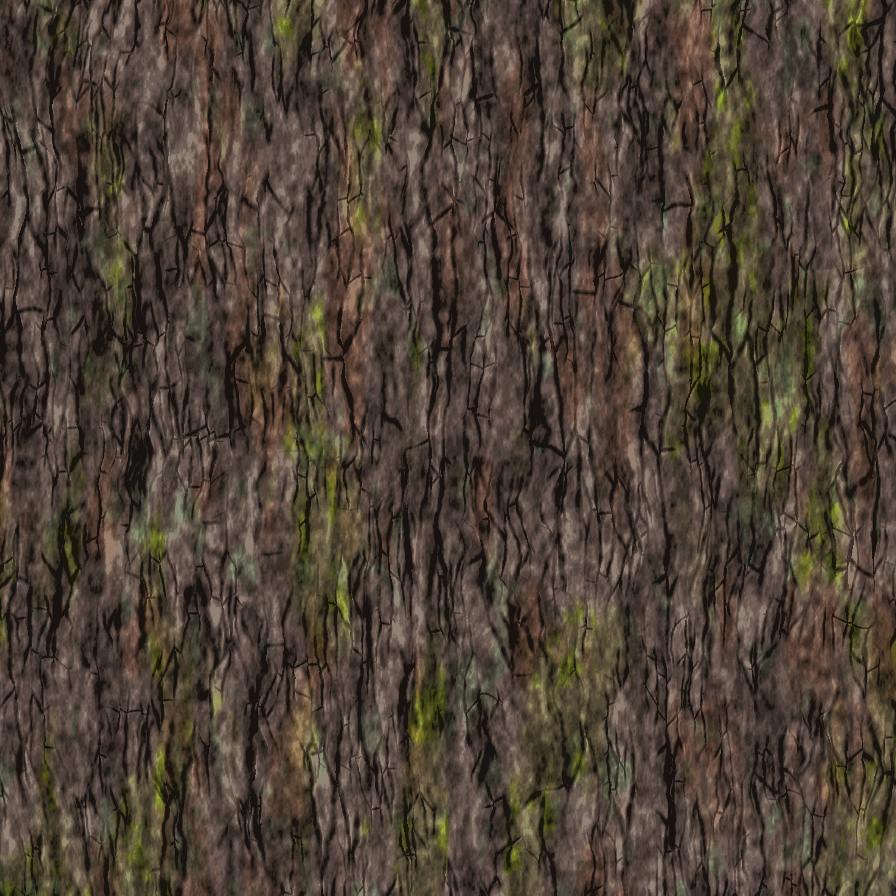
Write a three.js fragment shader that draws this texture.

```glsl
// Weathered tree bark: tall fibrous ridges, short dark cracks and a little moss.
// Stretched cellular noise cuts the cracks, layered noise adds fibre and grain,
// and a height difference lights the relief before a tone ramp colours it.
varying vec2 vUv;

const vec2 PLATE_SCALE = vec2(42.0, 8.0);
const vec2 SPLIT_SCALE = vec2(80.0, 19.0);
const vec2 FIBRE_SCALE = vec2(78.0, 13.0);
const vec2 GRAIN_SCALE = vec2(140.0, 85.0);
const vec2 LIGHT_STEP = vec2(-0.0018, 0.0012);
const float FIBRE_GAIN = 1.2;
const float GRAIN_GAIN = 1.0;
const float CRACK_DEPTH = 0.62;
const float RELIEF = 0.25;
const float BASE_TONE = 0.55;

const vec3 CREVICE = vec3(0.09, 0.07, 0.064);
const vec3 SHADOW = vec3(0.23, 0.19, 0.165);
const vec3 BARK = vec3(0.32, 0.262, 0.24);
const vec3 RIDGE = vec3(0.42, 0.35, 0.32);
const vec3 HIGHLIGHT = vec3(0.57, 0.505, 0.455);
const vec3 OLIVE_TINT = vec3(1.03, 1.10, 0.88);
const vec3 RUST_TINT = vec3(1.08, 0.95, 0.87);
const vec3 MOSS_TINT = vec3(1.04, 1.24, 0.58);
const vec3 LICHEN_TINT = vec3(0.93, 1.10, 1.0);

vec2 hash2(vec2 p) {
  vec3 q = fract(p.xyx * vec3(0.1031, 0.1030, 0.0973));
  q += dot(q, q.yzx + 33.33);
  return fract((q.xx + q.yz) * q.zy);
}

float noise(vec2 p) {
  vec2 i = floor(p);
  vec2 f = fract(p);
  f = f * f * (3.0 - 2.0 * f);
  float low = mix(hash2(i).x, hash2(i + vec2(1.0, 0.0)).x, f.x);
  float high = mix(hash2(i + vec2(0.0, 1.0)).x, hash2(i + 1.0).x, f.x);
  return mix(low, high, f.y);
}

float layered(vec2 p) {
  float sum = 0.0;
  float weight = 0.53;
  for (int i = 0; i < 4; i++) {
    sum += weight * noise(p);
    p = p * 2.03 + 17.7;
    weight *= 0.5;
  }
  return sum;
}

// Cellular noise: x is the distance to the cell border, y a random cell value.
// Borders that run across the trunk count as farther, so they stay thin.
vec2 cells(vec2 p) {
  vec2 home = floor(p);
  vec2 near = vec2(8.0);
  vec2 second = vec2(8.0);
  float id = 0.0;
  for (int y = -1; y <= 1; y++) {
    for (int x = -1; x <= 1; x++) {
      vec2 cell = home + vec2(float(x), float(y));
      vec2 r = cell + 0.1 + 0.8 * hash2(cell) - p;
      if (dot(r, r) < dot(near, near)) {
        second = near;
        near = r;
        id = hash2(cell + 71.3).y;
      } else if (dot(r, r) < dot(second, second)) {
        second = r;
      }
    }
  }
  vec2 across = normalize(second - near);
  float border = dot(0.5 * (near + second), across);
  float upright = smoothstep(0.1, 0.75, abs(across.x));
  return vec2(border / mix(0.18, 1.0, upright), id);
}

// Bends the straight grain into wandering, jagged lines.
vec2 bend(vec2 p) {
  float sway = layered(p * vec2(6.0, 4.0)) - 0.5;
  float jag = layered(p * vec2(40.0, 26.0) + 9.0) - 0.5;
  float lift = noise(p * vec2(24.0, 9.0) + 31.0) - 0.5;
  return p + vec2(0.05 * sway + 0.013 * jag, 0.03 * lift);
}

// A crack that narrows and fades out as strength falls to zero.
float crack(float border, float width, float strength) {
  return strength * (1.0 - smoothstep(0.0, width * (0.45 + 0.55 * strength), border));
}

// Returns surface height in x, plate value in y.
vec2 surface(vec2 uv) {
  vec2 p = bend(uv);
  vec2 plate = cells(p * PLATE_SCALE);
  vec2 split = cells(p * SPLIT_SCALE + 5.0);
  float open = smoothstep(0.36, 0.72, noise(p * vec2(46.0, 13.0) + 3.0));
  float torn = smoothstep(0.42, 0.78, noise(p * vec2(60.0, 20.0) + 50.0));
  float cut = max(crack(plate.x, 0.21, open), 0.85 * crack(split.x, 0.26, torn));
  float fibre = layered(p * FIBRE_SCALE) - 0.5;
  float grain = layered(uv * GRAIN_SCALE) - 0.5;
  return vec2(FIBRE_GAIN * fibre + GRAIN_GAIN * grain - CRACK_DEPTH * cut, plate.y);
}

vec3 toneRamp(float t) {
  vec3 c = mix(CREVICE, SHADOW, smoothstep(-0.08, 0.25, t));
  c = mix(c, BARK, smoothstep(0.25, 0.5, t));
  c = mix(c, RIDGE, smoothstep(0.5, 0.75, t));
  return mix(c, HIGHLIGHT, smoothstep(0.75, 1.05, t));
}

void main() {
  vec2 here = surface(vUv);
  float slope = here.x - surface(vUv + LIGHT_STEP).x;
  float patches = layered(vUv * vec2(9.0, 5.0) + 40.0) - 0.5;
  float tone = BASE_TONE + here.x + RELIEF * slope
             + 0.16 * (here.y - 0.5) + 0.24 * patches;
  vec3 colour = toneRamp(tone);

  // Broad stains, then small ragged tufts of moss and lichen.
  float stain = layered(vUv * vec2(17.0, 5.0) + 80.0);
  float rust = layered(vUv * vec2(26.0, 7.0) + 120.0);
  float tuft = layered(vUv * vec2(62.0, 28.0) + 160.0);
  float pale = layered(vUv * vec2(50.0, 22.0) + 200.0);
  colour *= mix(vec3(1.0), OLIVE_TINT, smoothstep(0.48, 0.66, stain));
  colour *= mix(vec3(1.0), RUST_TINT, smoothstep(0.54, 0.74, rust));
  float moss = smoothstep(0.54, 0.72, tuft) * smoothstep(0.50, 0.66, stain);
  colour *= mix(vec3(1.0), MOSS_TINT, moss);
  float lichen = smoothstep(0.60, 0.76, pale) * (1.0 - moss);
  colour *= mix(vec3(1.0), LICHEN_TINT, lichen);

  gl_FragColor = vec4(colour, 1.0);
}
```
